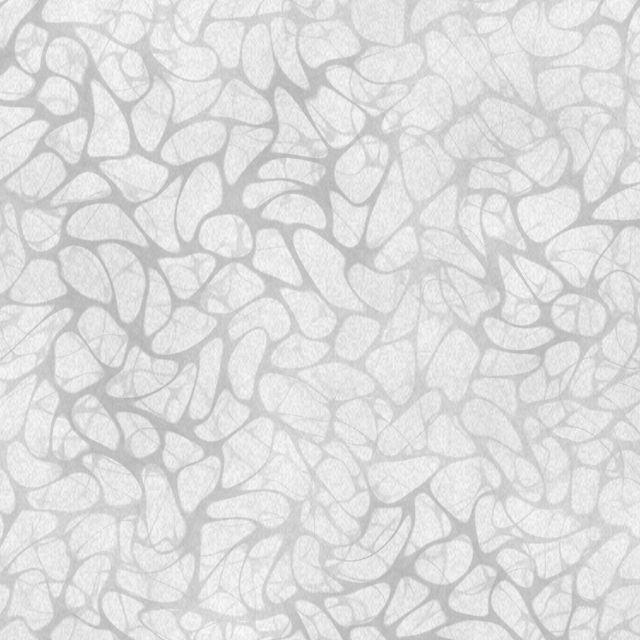
This texture is drawn by a WebGL 2 fragment shader. Its source:

```glsl
#version 300 es
precision highp float;

#define PAPER 0.907
#define VEIN_DEPTH 0.15
#define STROKE_DEPTH 0.085
#define VEIN_SCALE 13.0
#define VEIN_WIDTH 0.022
#define ROUNDNESS 9.0
#define SWIRL 0.42
#define MOTTLE 0.085
#define GRAIN 0.075
#define THREADS 170.0

uniform vec2 u_resolution;
out vec4 fragColor;

float hash(vec2 p) {
    vec3 q = fract(p.xyx * vec3(0.1031, 0.1030, 0.0973));
    q += dot(q, q.yzx + 33.33);
    return fract((q.x + q.y) * q.z);
}

vec2 cellPoint(vec2 cell) {
    return cell + 0.08 + 0.84 * vec2(hash(cell), hash(cell + 71.7));
}

float valueNoise(vec2 p) {
    vec2 i = floor(p), f = fract(p);
    f = f * f * (3.0 - 2.0 * f);
    vec2 e = vec2(0.0, 1.0);
    return mix(mix(hash(i), hash(i + e.yx), f.x),
               mix(hash(i + e), hash(i + e.yy), f.x), f.y);
}

// Layered sines bend straight cell walls into sweeping arcs
vec2 swirl(vec2 p, float frequency, float phase) {
    mat2 turn = mat2(0.8, 0.6, -0.6, 0.8);
    for (int i = 0; i < 4; i++) {
        p += SWIRL / frequency * sin(frequency * p.yx + phase + vec2(0.0, 1.9));
        p = turn * p;
        frequency *= 1.43;
        phase += 2.3;
    }
    return p;
}

// x: distance to the rounded cell wall, y: random tint of the cell
vec2 web(vec2 p, float roundness) {
    vec2 home = floor(p), nearest = vec2(0.0), nearestCell = home;
    float best = 9.0;
    for (int y = -1; y <= 1; y++)
    for (int x = -1; x <= 1; x++) {
        vec2 cell = home + vec2(x, y);
        vec2 r = cellPoint(cell) - p;
        if (dot(r, r) < best) {
            best = dot(r, r);
            nearest = r;
            nearestCell = cell;
        }
    }
    // Summed exponentials fill the corners where walls meet
    float total = 0.0;
    for (int y = -2; y <= 2; y++)
    for (int x = -2; x <= 2; x++) {
        if (x == 0 && y == 0) continue;
        vec2 r = cellPoint(nearestCell + vec2(x, y)) - p;
        float wall = dot(0.5 * (nearest + r), normalize(r - nearest));
        total += exp(-roundness * wall);
    }
    return vec2(-log(total) / roundness, hash(nearestCell + 19.3));
}

float ink(float wallDistance, float width, float scale) {
    float soft = 0.012 + 0.8 * scale / u_resolution.y;
    return 1.0 - smoothstep(width - soft, width + soft, wallDistance);
}

void main() {
    vec2 uv = gl_FragCoord.xy / u_resolution.y;

    // Slow variation of pressure and width
    float pressure = valueNoise(uv * 6.0 + 3.0);
    float fading = valueNoise(uv * 9.0 + 41.0);

    // Main veins, fine veins and long thin strokes
    vec2 veins = web(swirl(uv, 21.0, 0.4) * VEIN_SCALE + 5.0, ROUNDNESS);
    float fineScale = VEIN_SCALE * 1.25;
    vec2 fine = web(swirl(uv + 2.7, 26.0, 3.1) * fineScale, ROUNDNESS * 1.3);
    float longScale = VEIN_SCALE * 0.55;
    vec2 sweep = web(swirl(uv + 6.1, 15.0, 5.2) * longScale, ROUNDNESS * 2.5);

    float veinInk = ink(veins.x, VEIN_WIDTH * (0.4 + 1.2 * pressure), VEIN_SCALE);
    veinInk *= mix(0.55, 1.0, smoothstep(0.15, 0.65, pressure));
    float fineInk = ink(fine.x, VEIN_WIDTH * (1.3 * fading - 0.3), fineScale);
    fineInk *= smoothstep(0.15, 0.7, fading);
    float sweepInk = ink(sweep.x, VEIN_WIDTH * (0.1 + 0.7 * fading), longScale);
    sweepInk *= 0.35 + 0.65 * pressure;

    // Cloudy paper with faint translucent facets
    float cloud = 0.5 * valueNoise(uv * 5.0 + 12.0)
                + 0.3 * valueNoise(uv * vec2(17.0, 11.0))
                + 0.2 * valueNoise(uv * vec2(58.0, 41.0)) - 0.5;
    float facets = 0.5 * (veins.y + fine.y) - 0.5;
    float tone = PAPER + MOTTLE * cloud + 0.025 * facets;

    // Ink layers darken without piling up
    float strokes = 1.0 - (1.0 - fineInk) * (1.0 - sweepInk);
    float depth = max(VEIN_DEPTH * veinInk, STROKE_DEPTH * strokes);
    depth += 0.25 * min(VEIN_DEPTH * veinInk, STROKE_DEPTH * strokes);
    tone -= depth;

    // Woven grain: broken upright threads
    float speckle = valueNoise(uv * THREADS * vec2(2.2, 1.5)) - 0.5;
    float slant = 0.25 * sin(uv.y * THREADS * 3.0);
    float thread = sin(6.2832 * (uv.x * THREADS + slant));
    tone += GRAIN * (speckle + 0.1 * thread) * (1.0 - 3.0 * depth);

    fragColor = vec4(vec3(clamp(tone, 0.0, 1.0)), 1.0);
}
```
